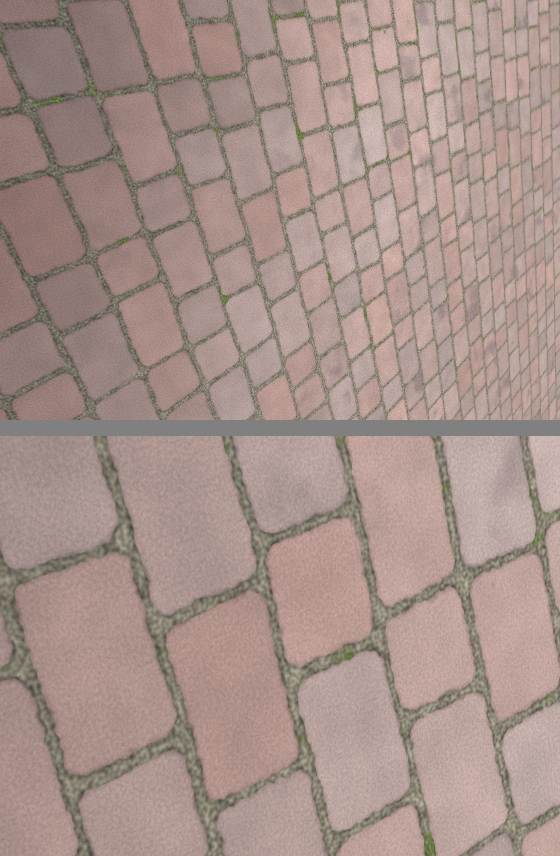
Top, the full canvas; bottom, a detail of the centre.
This texture is drawn by a WebGL 2 fragment shader. Its source:

```glsl
#version 300 es
precision highp float;
// Clay block paving in staggered courses, receding to the right, with mossy sandy joints.
uniform vec2 u_resolution;
out vec4 outColor;

float hash(vec2 p) {
  vec3 q = fract(vec3(p.xyx) * vec3(0.1031, 0.1030, 0.0973));
  q += dot(q, q.yzx + 33.33);
  return fract((q.x + q.y) * q.z);
}

vec2 gradient(vec2 cell) {
  float angle = 6.2832 * hash(cell + 57.0);
  return vec2(cos(angle), sin(angle));
}

// Gradient noise, roughly -0.7 to 0.7
float noise(vec2 p) {
  vec2 i = floor(p), f = p - i;
  vec2 s = f * f * f * (f * (f * 6.0 - 15.0) + 10.0);
  vec2 e = vec2(1.0, 0.0);
  float low = mix(dot(gradient(i), f), dot(gradient(i + e.xy), f - e.xy), s.x);
  float high = mix(dot(gradient(i + e.yx), f - e.yx), dot(gradient(i + 1.0), f - 1.0), s.x);
  return mix(low, high, s.y);
}

float fbm(vec2 p) {
  float sum = 0.0, gain = 1.0;
  for (int i = 0; i < 4; i++) {
    sum += gain * noise(p);
    p = p * 2.03 + 17.3;
    gain *= 0.5;
  }
  return sum;
}

// Perspective from the canvas (y downwards) to the ground, one unit per course
vec2 groundPlane(vec2 c) {
  float depth = max(2.036 - 0.204 * c.y - c.x, 0.05);
  vec2 a = c - vec2(0.33, 0.5);
  return vec2(11.27 * (a.x - 0.3702 * a.y), 11.4 * (a.y + 0.3776 * a.x)) / depth;
}

float roundedBox(vec2 p, vec2 halfSize, float radius) {
  vec2 q = abs(p) - halfSize + radius;
  return length(max(q, 0.0)) + min(max(q.x, q.y), 0.0) - radius;
}

// Each course is split into pairs of a long and a short block, in random order.
// Returns the signed distance to the block; id identifies it.
float blockDistance(vec2 p, out vec2 id) {
  float course = floor(p.x);
  float along = p.y + 2.5 * hash(vec2(course, 4.0));
  float pair = floor(along / 2.5);
  along -= 2.5 * pair;
  float order = hash(vec2(course, pair) + 40.0);
  float split = (order > 0.45 ? 1.5 : 1.0) + 0.16 * (fract(order * 37.0) - 0.5);
  float second = step(split, along);
  float start = second * split;
  float size = mix(split, 2.5 - split, second);
  id = vec2(course, pair * 2.0 + second) + 100.0;
  vec2 local = vec2(p.x - course - 0.5, along - start - 0.5 * size);
  local += 0.03 * (vec2(hash(id), hash(id + 9.0)) - 0.5);
  return roundedBox(local, vec2(0.5, 0.5 * size) - 0.045, 0.14);
}

void main() {
  vec2 canvas = gl_FragCoord.xy / u_resolution.y;
  canvas.y = 1.0 - canvas.y;
  vec2 p = groundPlane(canvas);
  float blur = 0.75 * max(fwidth(p.x), 0.7 * fwidth(p.y));
  float detail = 1.0 - smoothstep(0.03, 0.1, blur);

  // Blocks with worn, slightly ragged edges
  vec2 id;
  vec2 bent = p + 0.05 * vec2(noise(p * 0.9), noise(p * 0.9 + 31.0));
  float d = blockDistance(bent, id);
  d += 0.028 * noise(p * 6.0) + 0.022 * noise(p * 15.0) * detail;
  float block = 1.0 - smoothstep(-blur, blur, d);

  // Fired clay: light grows to the right, tone differs between blocks
  float light = smoothstep(-0.1, 0.95, canvas.x + 0.22 * (canvas.y - 0.5));
  vec3 clay = mix(vec3(0.55, 0.455, 0.44), vec3(0.735, 0.635, 0.61), light);
  float tone = hash(id + 3.0) - 0.5;
  clay *= 1.0 + 0.09 * tone;
  clay += vec3(0.02, -0.005, -0.012) * (hash(id + 21.0) - 0.5) * 2.0;
  clay *= 1.0 + 0.07 * fbm(p * 1.7 + id * 3.1);
  float stain = smoothstep(0.1, 0.65, fbm(p * 0.8 + 8.0)) * step(0.55, hash(id + 71.0));
  clay = mix(clay, vec3(0.47, 0.42, 0.43), 0.45 * stain);
  clay *= 1.0 + detail * (0.09 * noise(p * 34.0) + 0.08 * noise(p * 61.0));
  float spot = smoothstep(0.58, 0.66, noise(p * 3.1 + 5.0));
  clay = mix(clay, vec3(0.38, 0.36, 0.37), 0.5 * spot);

  // Pale dusty sheen in the upper middle
  vec2 sheenOffset = (canvas - vec2(0.95, 0.22)) / vec2(0.17, 0.3);
  clay += 0.06 * exp(-dot(sheenOffset, sheenOffset));

  // Sandy joints with grit, then patches of moss
  vec3 joint = mix(vec3(0.43, 0.415, 0.365), vec3(0.58, 0.555, 0.49), light);
  joint *= 1.0 + 0.2 * fbm(p * 7.0) + 0.4 * detail * noise(p * 27.0);
  joint = mix(joint, vec3(0.72, 0.7, 0.65), 0.6 * detail * smoothstep(0.4, 0.6, noise(p * 19.0 + 3.0)));
  float mossy = fbm(p * 1.3 + 12.0) + 0.35 * noise(p * 9.0) + 0.3 * (0.45 - canvas.y);
  float moss = smoothstep(0.25, 0.6, mossy);
  vec3 green = vec3(0.42, 0.49, 0.27) * (1.0 + 0.5 * detail * noise(p * 30.0));
  joint = mix(joint, green, 0.85 * moss);

  // Shadowed rim along every block
  float rimWidth = 0.018 + blur;
  float rim = exp(-pow((d - 0.008) / rimWidth, 2.0)) * 0.02 / rimWidth;
  vec3 color = mix(joint, clay, block);
  color *= 1.0 - 0.32 * rim * (0.7 + noise(p * 5.0 + 2.0));
  outColor = vec4(color, 1.0);
}
```
